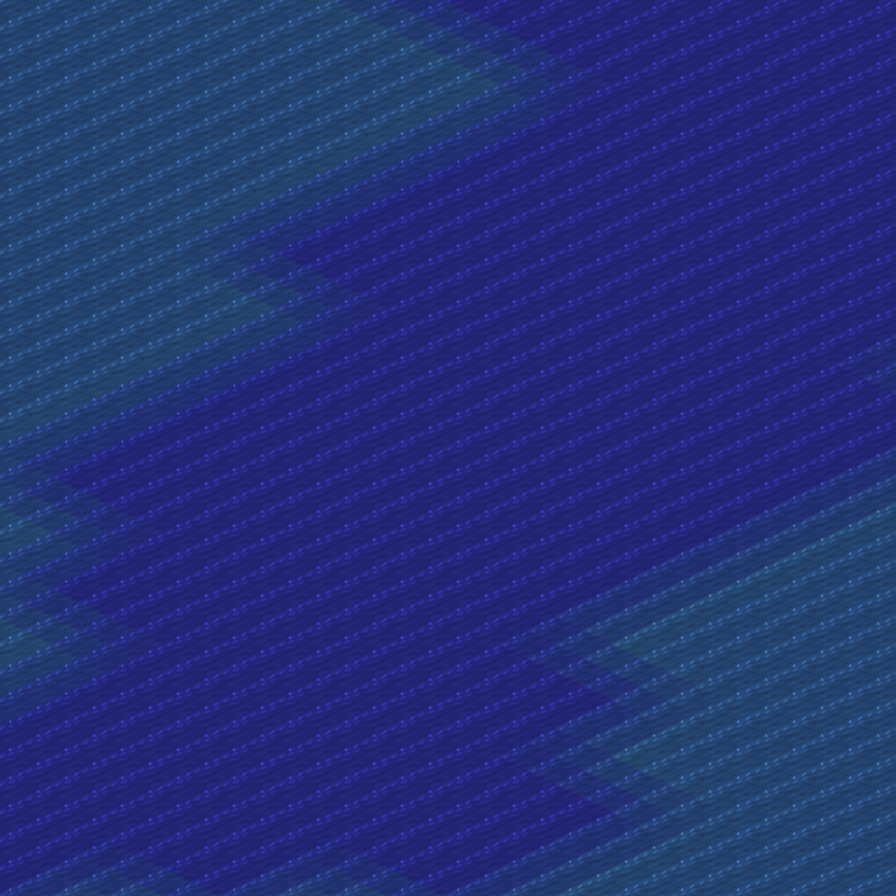
Give the GLSL for this background, as a Shadertoy shader.

```glsl
// Isometric map of deep water with teal shores in stepped, diamond tiles.
// Tile cover is blended in three steps at each tile edge, then shaded by a
// small woven ripple: slanted creases, repeating gradient noise and specks.

const vec3 WATER = vec3(0.136, 0.142, 0.462);
const vec3 SHORE = vec3(0.137, 0.268, 0.442);
const vec3 SHALLOW_TINT = vec3(0.005, 0.035, -0.025);
const float TILE = 0.25;                        // tile size on the slanted axes
const vec2 TILE_ORIGIN = vec2(0.0573, 0.1823);
const float BAND = 0.25;                        // blend step width, in tiles
const float EDGE_SOFT = 0.018;                  // edge softness, in tiles
const float WEAVES_PER_TILE = 4.0;
const vec2 RIPPLE_CELLS = vec2(7.0, 3.0);       // noise cells per weave repeat
const float RIPPLE_GAIN = 0.24;
const float CREASE_GAIN = 0.045;
const float CREASE_PHASE = 0.12;
const vec2 SPECK_START = vec2(0.04, 0.49);
const vec2 SPECK_STEP = vec2(0.055, 0.29);
const float SPECK_RADIUS = 0.027;
const float SPECK_GAIN = 0.66;
const float DASH_SQUEEZE = 0.55;                // lower makes longer dashes
const int SPECK_COUNT = 5;

vec2 gradientAt(vec2 cell) {
    vec3 h = fract(cell.xyx * vec3(0.1031, 0.1030, 0.0973));
    h += dot(h, h.yzx + 33.33);
    float angle = 6.2832 * fract((h.x + h.y) * h.z);
    return vec2(cos(angle), sin(angle));
}

// Gradient noise that repeats after "period" cells
float gradientNoise(vec2 p, vec2 period) {
    vec2 cell = floor(p), f = p - cell;
    vec2 s = f * f * (3.0 - 2.0 * f);
    vec2 lo = mod(cell, period), hi = mod(cell + 1.0, period);
    float n00 = dot(gradientAt(lo), f);
    float n10 = dot(gradientAt(vec2(hi.x, lo.y)), f - vec2(1.0, 0.0));
    float n01 = dot(gradientAt(vec2(lo.x, hi.y)), f - vec2(0.0, 1.0));
    float n11 = dot(gradientAt(hi), f - 1.0);
    return mix(mix(n00, n10, s.x), mix(n01, n11, s.x), s.y);
}

// 1 where a tile is shore, 0 where it is open water
float shoreTile(vec2 t) {
    bool west = (t.x < 3.0 && t.y < 1.0) || (t.x < 4.0 && t.y < -2.0)
             || (t.x < 5.0 && t.y < -5.0) || (t.x < 6.0 && t.y < -6.0);
    bool east = (t.x >= 7.0 && t.y >= 0.0) || (t.x >= 8.0 && t.y >= -4.0)
             || (t.x >= 9.0 && t.y >= -5.0) || t.x >= 10.0;
    bool south = (t.x >= 9.0 && t.y < -7.0) || (t.x >= 8.0 && t.y < -8.0);
    return west || east || south ? 1.0 : 0.0;
}

vec2 softStep(vec2 edge, vec2 x) {
    return smoothstep(edge - EDGE_SOFT, edge + EDGE_SOFT, x);
}

// Three even steps across a tile edge
vec2 bandedRamp(vec2 d) {
    return (softStep(vec2(-BAND), d) + softStep(vec2(0.0), d)
          + softStep(vec2(BAND), d)) / 3.0;
}

// A rising row of dots and dashes in each weave repeat
float specks(vec2 weave) {
    float light = 0.0;
    for (int k = 0; k < SPECK_COUNT; k++) {
        vec2 centre = SPECK_START + SPECK_STEP * float(k);
        vec2 d = fract(weave - centre + 0.5) - 0.5;
        d.y *= k == 0 ? 1.0 : DASH_SQUEEZE;
        vec2 offset = vec2(0.5 * (d.x + d.y), 0.25 * (d.x - d.y));
        float fade = k == 0 ? 1.0 : 0.72 - 0.09 * float(k);
        light += fade * (1.0 - smoothstep(0.3, 1.5, length(offset) / SPECK_RADIUS));
    }
    return min(light, 1.0);
}

void mainImage(out vec4 fragColor, in vec2 fragCoord) {
    vec2 uv = fragCoord / iResolution.xy;
    float down = 1.0 - uv.y;

    // Slanted isometric axes, in tiles
    vec2 iso = vec2(uv.x + 2.0 * down, uv.x - 2.0 * down);
    vec2 p = (iso - TILE_ORIGIN) / TILE;

    // Blend the four tiles around the nearest tile corner
    vec2 corner = floor(p + 0.5), d = p - corner;
    vec4 tiles = vec4(shoreTile(corner - 1.0), shoreTile(corner - vec2(0.0, 1.0)),
                      shoreTile(corner - vec2(1.0, 0.0)), shoreTile(corner));
    vec2 w = bandedRamp(d), wide = d + 0.5;
    vec2 rows = mix(tiles.xz, tiles.yw, w.x);
    vec2 wideRows = mix(tiles.xz, tiles.yw, wide.x);
    float cover = mix(rows.x, rows.y, w.y);
    float inland = mix(wideRows.x, wideRows.y, wide.y);

    // Greener shallows just inside the shore
    vec3 colour = mix(WATER, SHORE, cover);
    colour += SHALLOW_TINT * cover * cover * (1.0 - inland);

    // Woven ripple, creases and specks
    vec2 weave = p * WEAVES_PER_TILE;
    float ripple = gradientNoise(weave * RIPPLE_CELLS, RIPPLE_CELLS);
    float crease = cos(6.2832 * (weave.x - CREASE_PHASE));
    colour *= 1.0 + RIPPLE_GAIN * ripple + CREASE_GAIN * crease
            + SPECK_GAIN * specks(weave);

    fragColor = vec4(colour, 1.0);
}
```
